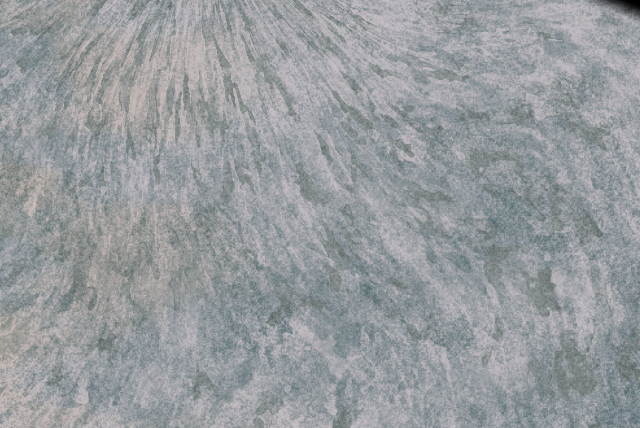
Give the GLSL for this texture, as a WebGL 2 fragment shader.

```glsl
#version 300 es
precision highp float;
// Frost on a window pane: feathered ice plates fanning out from a point above the top edge.

uniform vec2 u_resolution;
out vec4 fragColor;

float hash(vec2 p) {
    vec3 q = fract(vec3(p.xyx) * 0.1031);
    q += dot(q, q.yzx + 33.33);
    return fract((q.x + q.y) * q.z);
}

float noise(vec2 p) {
    vec2 i = floor(p), f = fract(p);
    f = f * f * (3.0 - 2.0 * f);
    return mix(mix(hash(i), hash(i + vec2(1, 0)), f.x),
               mix(hash(i + vec2(0, 1)), hash(i + vec2(1, 1)), f.x), f.y);
}

float fbm(vec2 p) {
    float sum = 0.0, amp = 0.5;
    for (int i = 0; i < 5; i++) {
        sum += amp * noise(p);
        p = mat2(1.6, 1.2, -1.2, 1.6) * p + 7.3;
        amp *= 0.5;
    }
    return sum / 0.97;
}

// Streaks that stay long along the flow at every octave
float streaks(vec2 flow, float across, float along) {
    float sum = 0.0, amp = 0.5;
    for (int i = 0; i < 3; i++) {
        sum += amp * noise(flow * vec2(across, along) + float(i) * 17.0);
        across *= 2.0;
        along *= 2.0;
        amp *= 0.7;
    }
    return sum / 1.095;
}

// One jagged plate per cell: x = coverage, y = random tone, z = random slant of its grain
vec3 plate(vec2 flow, vec2 density, float seed, float jag) {
    vec2 q = flow * density + seed * vec2(3.7, 5.1);
    q.y += 7.0 * hash(vec2(floor(q.x) + 50.0, seed));
    vec2 cell = floor(q) + 50.0, f = fract(q);
    float slant = hash(cell + seed * 9.0) - 0.5;
    float side = 0.44 * f.y - abs(f.x - 0.5 + slant * 0.8 * (1.0 - f.y));
    float d = min(side, (0.82 - f.y) * 0.6) + (jag - 0.5) * 0.5;
    vec2 border = min(f, 1.0 - f);
    float inside = smoothstep(0.0, 0.05, d) * smoothstep(0.0, 0.05, min(border.x, border.y));
    return vec3(inside * mix(0.3, 1.0, smoothstep(0.1, 0.6, f.y)), hash(cell + seed * 21.0), slant);
}

void main() {
    vec2 p = gl_FragCoord.xy / u_resolution.y;

    // Flow coordinates: angle and distance around the source of the fan, gently bent
    vec2 bend = vec2(noise(p * 2.3 + 4.0), noise(p * 2.3 + 31.0)) - 0.5;
    vec2 ray = p + bend * 0.14 - vec2(0.5, 1.17);
    float reach = length(ray);
    vec2 flow = vec2(atan(ray.x, -ray.y) + 0.06 * sin(reach * 5.0), reach);

    float jag = 0.6 * noise(flow * vec2(70.0, 14.0)) + 0.4 * noise(p * 75.0);
    float spineDist = abs(p.y - 1.22 + 0.75 * p.x + bend.x * 0.2);
    float nearSpine = 1.0 - smoothstep(0.1, 0.45, spineDist);

    // Broad light and streaks
    float broad = 0.44 + 0.22 * (p.y - 0.5) + 1.1 * (fbm(p * vec2(2.5, 3.5) + 12.0) - 0.5);
    float light = broad + 0.9 * (streaks(flow, 16.0, 5.0) - 0.5);

    // Overlapping plates, each with its own grain direction; some are bare glass
    float bare = 0.0;
    for (int i = 0; i < 8; i++) {
        float k = float(i), shear = 0.5 * sin(k * 2.4);
        vec2 turned = vec2(flow.x + shear * (flow.y - 0.6), flow.y);
        vec3 s = plate(turned, vec2(4.5 + 1.6 * k, 3.0 + 0.8 * k), k + 1.0, jag);
        vec2 local = vec2(turned.x + s.z * 0.9 * flow.y, flow.y + s.y * 3.0);
        float tone = broad + 0.85 * (s.y - 0.42) + 0.85 * (streaks(local, 26.0, 7.0) - 0.5);
        float isBare = step(0.95 - 0.16 * nearSpine, s.y);
        light = mix(light, tone, s.x * 0.8 * (1.0 - isBare));
        bare = mix(bare, isBare, s.x * mix(0.6, 0.95, isBare));
    }

    // Pale needles and crystal grain
    float needle = noise(vec2(flow.x + 0.25 * bend.y, flow.y) * vec2(75.0, 13.0) + 3.0);
    light += 0.32 * smoothstep(0.7, 0.95, needle) * (1.0 - bare);
    light += 0.45 * (streaks(flow, 70.0, 20.0) - 0.5);
    float grain = 0.6 * noise(p * 330.0) + 0.4 * noise(p * 150.0 + 9.0) - 0.5;
    grain *= 0.7 + 0.6 * noise(p * 9.0 + 70.0);
    light += grain * 1.1;
    float glint = smoothstep(0.82, 1.0, noise(p * 210.0 + 40.0));
    light += 0.5 * glint * noise(p * 14.0);
    float crack = 1.0 - smoothstep(0.0, 0.08, abs(noise(p * 45.0) - 0.5));
    light -= 0.1 * crack;

    // Cool ice, rolled off at the bright end
    light = min(light, 0.9 + 0.35 * (light - 0.9));
    vec3 color = mix(vec3(0.49, 0.54, 0.56), vec3(0.75, 0.73, 0.75), light);

    // Warm reflection on the left, grey glass in the bare plates
    float warm = smoothstep(0.9, 0.1, p.x) * smoothstep(0.4, 0.6, fbm(p * vec2(2.5, 5.0) + 60.0));
    color += warm * vec3(0.025, -0.005, -0.04);
    vec3 glass = vec3(0.475, 0.51, 0.505) + (light - 0.45) * 0.08 + grain * 0.12;
    color = mix(color, glass, bare * 0.9);

    // Dark frame beyond the upper right corner
    vec2 corner = vec2(u_resolution.x / u_resolution.y, 1.0) - p;
    float frame = corner.x * 0.4 + corner.y + 0.01 * (jag - 0.5);
    color *= smoothstep(0.01, 0.06, frame);

    fragColor = vec4(clamp(color, 0.0, 1.0), 1.0);
}
```
